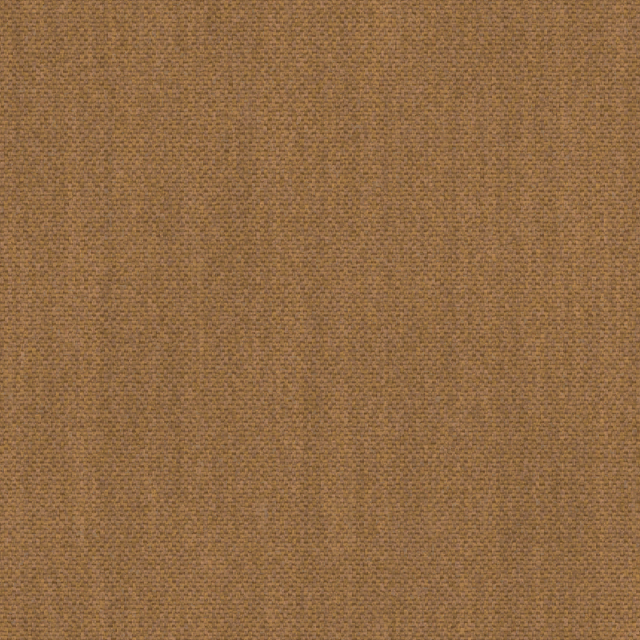
Give the GLSL for this texture, as a three.js fragment shader.

```glsl
// Tan woven cloth: 80 by 72 weave repeats, each holding two vertical yarn floats
// offset by half a repeat, with short dark ticks where the cross threads dip.
// Value noise adds fibre grain, coloured flecks and long thin vertical slubs.
varying vec2 vUv;

float hash(vec2 p) {
  vec3 q = fract(vec3(p.xyx) * 0.1031);
  q += dot(q, q.yzx + 33.33);
  return fract((q.x + q.y) * q.z);
}

float valueNoise(vec2 p) {
  vec2 cell = floor(p);
  vec2 f = fract(p);
  f = f * f * (3.0 - 2.0 * f);
  float bottom = mix(hash(cell), hash(cell + vec2(1.0, 0.0)), f.x);
  float top = mix(hash(cell + vec2(0.0, 1.0)), hash(cell + vec2(1.0, 1.0)), f.x);
  return mix(bottom, top, f.y);
}

float roundedBox(vec2 p, vec2 halfSize, float radius) {
  vec2 q = abs(p) - halfSize + radius;
  return length(max(q, 0.0)) + min(max(q.x, q.y), 0.0) - radius;
}

void main() {
  // Columns of warp, every second one raised by half a repeat
  vec2 weave = vUv * vec2(160.0, 72.0);
  weave += vec2(0.4, 0.14) * (vec2(valueNoise(weave * 0.8), valueNoise(weave * 0.8 + 57.0)) - 0.5);
  weave.y += 0.5 * mod(floor(weave.x), 2.0);
  vec2 id = floor(weave);
  vec2 local = (fract(weave) - 0.5) * vec2(1.0, 2.0);

  // Yarn float, shortened at its ends to leave the dark tick
  float reach = 0.77 + 0.18 * (hash(id + 11.0) - 0.5);
  float yarn = smoothstep(0.22, -0.20, roundedBox(local, vec2(0.58, reach), 0.3));
  vec3 groundColor = mix(vec3(0.46, 0.315, 0.17), vec3(0.49, 0.355, 0.23), hash(id + 23.0));
  vec3 yarnColor = mix(vec3(0.605, 0.445, 0.262), vec3(0.605, 0.452, 0.318), hash(id + 37.0));
  vec3 color = mix(groundColor, yarnColor, yarn);

  // Cross thread shows as a faint line over the middle of each float
  color *= 1.0 - 0.07 * smoothstep(0.24, 0.04, abs(local.y));

  // Light from above and uneven yarn tone
  color *= 1.0 + 0.04 * local.y * yarn;
  color *= 1.0 + 0.06 * (hash(id + 71.0) - 0.5);

  // Fibre grain with a slight shift between yellow and rose
  float grain = valueNoise(vUv * vec2(430.0, 390.0)) - 0.5;
  float hue = valueNoise(vUv * 310.0 + 33.0) - 0.5;
  color *= 1.0 + 0.26 * grain;
  color += vec3(0.012, -0.004, 0.05) * hue;

  // Sparse grey or rust flecks
  float fleck = smoothstep(0.76, 0.94, valueNoise(vUv * 260.0 + 91.0));
  vec3 fleckColor = mix(vec3(0.59, 0.51, 0.43), vec3(0.58, 0.38, 0.24), step(0.5, hash(id + 5.0)));
  color = mix(color, fleckColor, 0.4 * fleck);

  // Thin vertical slubs that fade along their length
  float thread = valueNoise(vec2(vUv.x * 150.0, vUv.y * 4.0 + 13.0)) - 0.5;
  float band = valueNoise(vec2(vUv.x * 34.0 + 41.0, vUv.y * 1.8)) - 0.5;
  float paleThread = smoothstep(0.83, 0.97, valueNoise(vec2(vUv.x * 160.0 + 7.0, vUv.y * 5.0)));
  color *= 1.0 + 0.07 * thread + 0.04 * band;
  color = mix(color, vec3(0.67, 0.52, 0.36), 0.22 * paleThread);

  // Faint cloudy wear
  color *= 1.0 + 0.04 * (valueNoise(vUv * 5.0 + 19.0) - 0.5);

  gl_FragColor = vec4(clamp(color, 0.0, 1.0), 1.0);
}
```
